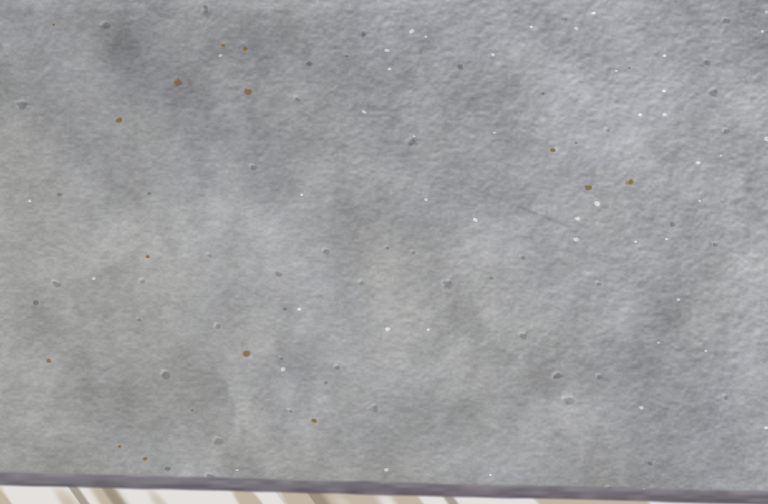
This texture is drawn by a WebGL 1 fragment shader. Its source:

```glsl
precision highp float;
// Weathered galvanised steel plate with mottling, pits and rust above a bright lower strip.
uniform vec2 u_resolution;

float hash(vec2 p) {
  vec3 q = fract(p.xyx * 0.1031);
  q += dot(q, q.yzx + 33.33);
  return fract((q.x + q.y) * q.z);
}

float noise(vec2 p) {
  vec2 i = floor(p), f = fract(p);
  f = f * f * (3.0 - 2.0 * f);
  return mix(mix(hash(i), hash(i + vec2(1, 0)), f.x),
             mix(hash(i + vec2(0, 1)), hash(i + vec2(1, 1)), f.x), f.y);
}

// Fractal noise centred on zero
float fbm(vec2 p) {
  float sum = 0.0, gain = 0.5;
  for (int i = 0; i < 4; i++) {
    sum += gain * (noise(p) - 0.5);
    p = mat2(1.6, 1.2, -1.2, 1.6) * p + 17.3;
    gain *= 0.55;
  }
  return sum;
}

// Irregular specks scattered one per cell, present with the given chance
float specks(vec2 p, float cells, float chance, float radius, float seed) {
  vec2 g = p * cells, home = floor(g);
  vec2 key = home + seed;
  vec2 centre = 0.25 + 0.5 * vec2(hash(key + 3.7), hash(key + 9.1));
  vec2 d = (fract(g) - centre) / cells;
  float size = radius * (0.5 + 0.8 * hash(key + 5.3));
  float dist = length(d * vec2(0.85, 1.1)) + size * 0.9 * (noise(p * 150.0 + seed) - 0.5);
  float soft = max(size * 0.5, 0.7 / u_resolution.y);
  return step(hash(key), chance) * (1.0 - smoothstep(size - soft, size + soft, dist));
}

// Embossed relief, lit from the upper left
float relief(vec2 p) {
  vec2 q = p + 0.006 * vec2(noise(p * 40.0), noise(p * 40.0 + 31.0));
  vec2 toLight = vec2(-0.003, 0.005);
  float coarse = noise(q * vec2(65, 85)) - noise((q + toLight) * vec2(65, 85));
  float fine = noise(q * vec2(120, 150) + 7.0) - noise((q + toLight) * vec2(120, 150) + 7.0);
  return coarse + 0.6 * fine;
}

float segment(vec2 p, vec2 a, vec2 b) {
  vec2 d = b - a;
  return length(p - a - d * clamp(dot(p - a, d) / dot(d, d), 0.0, 1.0));
}

vec3 steel(vec2 p, vec2 uv) {
  float rough = smoothstep(0.35, 1.1, uv.x * 0.75 + uv.y * 0.55);

  // Broad shading and mottled zinc patches
  float tone = 0.618 + 0.025 * (uv.x - 0.5);
  tone -= 0.035 * smoothstep(0.65, 0.95, uv.y) * (1.0 - smoothstep(0.3, 0.8, uv.x));
  tone -= 0.025 * (1.0 - smoothstep(0.03, 0.35, uv.y));
  tone += 0.04 * smoothstep(0.972, 0.988, uv.y) * (1.0 - uv.x);
  tone += 0.13 * fbm(p * 4.0) + 0.13 * fbm(p * vec2(13, 11) + 40.0);
  float patches = fbm(p * vec2(8, 6) + 71.0);
  tone += 0.028 * smoothstep(0.1, 0.2, patches);
  tone -= 0.026 * smoothstep(0.08, 0.2, fbm(p * vec2(12, 10) + 113.0));

  // Fine grain drawn out sideways, and the bumpy coat
  tone += 0.045 * (noise(p * vec2(85, 170)) - 0.5);
  tone += 0.035 * (noise(p * vec2(200, 270) + 5.0) - 0.5);
  tone += mix(0.028, 0.085, rough) * relief(p);

  // Warm on the left, cool on the right and along the top
  float cool = clamp(uv.x * 0.8 + 0.5 * smoothstep(0.5, 1.0, uv.y) + fbm(p * 5.0 + 9.0), 0.0, 1.0);
  vec3 color = tone + mix(vec3(0.004, 0.004, -0.006), vec3(-0.004, 0.0, 0.024), cool);

  // Faint scratch
  float scratch = segment(p, vec2(0.93, 0.63), vec2(1.13, 0.55));
  color -= 0.035 * (1.0 - smoothstep(0.001, 0.005, scratch));

  // Pits with a lit rim, pale flecks and rust
  float pit = specks(p, 13.0, 0.16, 0.006, 21.0);
  float lip = specks(p + vec2(0.004, -0.005), 13.0, 0.16, 0.006, 21.0);
  color += 0.07 * lip * (1.0 - pit) - 0.1 * pit;
  color -= 0.13 * specks(p, 19.0, 0.04, 0.004, 57.0);
  color += 0.2 * specks(p, 24.0, 0.015 + 0.09 * rough, 0.0035, 83.0);
  float rust = specks(p, 15.0, 0.11 * (1.0 - 0.85 * smoothstep(0.1, 0.6, uv.x)), 0.005, 131.0);
  return mix(color, vec3(0.5, 0.38, 0.22), 0.75 * rust);
}

// Blurred pale boards below the plate
vec3 boards(vec2 p) {
  float slant = p.x + p.y * 0.7;
  float pale = smoothstep(0.35, 0.6, noise(vec2(slant * 22.0, p.y * 12.0)));
  vec3 color = mix(vec3(0.76, 0.71, 0.64), vec3(0.89, 0.88, 0.87), pale);
  float gap = smoothstep(0.78, 0.92, noise(vec2(slant * 30.0 + 50.0, 2.0)));
  return mix(color, vec3(0.55, 0.5, 0.44), 0.7 * gap);
}

void main() {
  vec2 uv = gl_FragCoord.xy / u_resolution;
  vec2 p = gl_FragCoord.xy / u_resolution.y;
  float edge = 1.0 / u_resolution.y;

  // Dark folded rim, sloping down to the right
  float rimTop = mix(0.062, 0.024, uv.x) + 0.002 * noise(p * 25.0);
  float rimBottom = 0.036 - 0.038 * uv.x + 0.002 * noise(p * 18.0);
  float across = (uv.y - rimBottom) / (rimTop - rimBottom);
  vec3 rim = mix(vec3(0.41, 0.39, 0.42), vec3(0.51, 0.49, 0.52), clamp(across, 0.0, 1.0));
  rim += 0.1 * (noise(p * vec2(30, 140)) - 0.5);

  vec3 color = mix(rim, steel(p, uv), smoothstep(rimTop - 0.004, rimTop + 0.004, uv.y));
  color = mix(boards(p), color, smoothstep(rimBottom - 2.0 * edge, rimBottom + 2.0 * edge, uv.y));
  gl_FragColor = vec4(color, 1.0);
}
```
